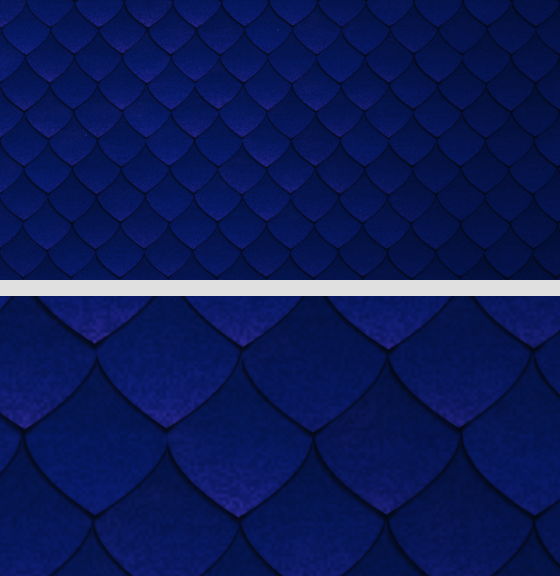
Top, the full canvas; bottom, a detail of the centre.
Write a Shadertoy shader that draws this pattern.

```glsl
const vec2 PITCH = vec2(0.1734, 0.0993); // column spacing, row spacing

float hash(vec2 p) {
    vec3 q = fract(vec3(p.xyx) * 0.1031);
    q += dot(q, q.yzx + 33.33);
    return fract((q.x + q.y) * q.z);
}

float noise(vec2 p) {
    vec2 i = floor(p), f = fract(p);
    f = f * f * (3.0 - 2.0 * f);
    return mix(mix(hash(i), hash(i + vec2(1, 0)), f.x),
               mix(hash(i + vec2(0, 1)), hash(i + vec2(1, 1)), f.x), f.y);
}

float fbm(vec2 p) {
    float sum = 0.0, amp = 0.5;
    for (int i = 0; i < 4; i++) {
        sum += amp * noise(p);
        p = p * 2.03 + 17.0;
        amp *= 0.5;
    }
    return sum;
}

// Signed distance to a pointed scale with its tip at zero, positive inside
float scaleDistance(vec2 q) {
    float t = 1.0 - min(q.y / PITCH.y, 1.0);
    float halfWidth = 0.5 * PITCH.x;
    float slope = 1.85 * halfWidth / PITCH.y * pow(t, 0.85);
    return (halfWidth * (1.0 - pow(t, 1.85)) - abs(q.x)) / sqrt(1.0 + slope * slope);
}

// Velvet surface: dark root, brighter tip with a worn violet bloom
vec3 scaleColor(vec2 q, vec2 id, vec2 p, float grain) {
    float rise = q.y / (2.0 * PITCH.y);
    vec3 col = mix(vec3(0.019, 0.088, 0.365), vec3(0.016, 0.076, 0.285), smoothstep(0.05, 0.85, rise));
    col *= 0.95 + 0.1 * hash(id + 41.0);

    float smudge = smoothstep(0.45, 0.8, fbm(p * vec2(9.0, 14.0) + id * 3.7));
    float tip = exp(-rise * 7.0) * (0.25 + 0.75 * hash(id + 73.0));
    float lit = 1.0 - 0.75 * smoothstep(0.9, 1.8, p.x);
    lit *= 0.65 + 0.35 * smoothstep(0.0, 0.6, p.y);
    col += vec3(0.13, 0.045, 0.13) * lit * (tip + 0.16 * smudge) * (0.45 + 0.9 * grain);
    return col;
}

void mainImage(out vec4 fragColor, in vec2 fragCoord) {
    vec2 p = fragCoord / iResolution.y;
    float pixel = 1.0 / iResolution.y;
    float grain = noise(p * 240.0);
    vec2 warped = p + 0.005 * (vec2(noise(p * 5.0), noise(p * 5.0 + 31.0)) - 0.5);
    float firstRow = floor((warped.y - 0.0104) / PITCH.y) - 2.0;
    vec3 col = vec3(0.016, 0.055, 0.17);

    // Paint overlapping rows from the lowest upward
    for (int i = 0; i < 4; i++) {
        float row = firstRow + float(i);
        float shift = 0.083 + 0.5 * PITCH.x * mod(row, 2.0) + 0.012 * (p.y - 0.1);
        float column = floor((warped.x - shift) / PITCH.x + 0.5);
        vec2 id = vec2(column, row) + 20.0;
        vec2 tip = vec2(column * PITCH.x + shift, row * PITCH.y + 0.0104);
        tip += (vec2(hash(id), hash(id + 11.0)) - 0.5) * vec2(0.005, 0.007);
        vec2 q = warped - tip;
        float d = scaleDistance(q);

        // Narrow shadow below the edge, heavier on the left, with a knot at the tip
        float side = smoothstep(0.02, -0.02, q.x);
        float width = mix(0.0055, 0.0085, side) * (0.7 + 0.6 * hash(id + 29.0));
        float knot = exp(-dot(q, q) * 7000.0);
        width += 0.005 * knot;
        float shadow = 1.0 - smoothstep(0.1 * width, width, -d);
        float depth = mix(0.62 + 0.2 * side, 0.95, knot);
        col = mix(col, vec3(0.014, 0.034, 0.09), shadow * depth);
        col *= 1.0 - 0.08 * exp(min(d, 0.0) * 55.0);

        vec3 surface = scaleColor(q, id, p, grain);
        surface *= 0.88 + 0.12 * smoothstep(0.0, 0.004, d);
        col = mix(col, surface, smoothstep(-pixel, pixel, d));
    }

    // Broad falloff to the right and fabric grain
    float light = 1.07 - 0.23 * smoothstep(0.7, 2.0, p.x) - 0.05 * smoothstep(0.5, 0.0, p.y);
    light *= 0.94 + 0.12 * fbm(p * 3.0);
    light *= 0.91 + 0.18 * grain;
    light *= 0.97 + 0.06 * noise(p * vec2(12.0, 130.0));
    col *= light;

    // Sparse pale lint
    float lint = step(0.9996, hash(floor(p * 200.0) + 7.0));
    col += vec3(0.07, 0.05, 0.1) * lint * smoothstep(2.0, 0.8, p.x);
    fragColor = vec4(col, 1.0);
}
```
